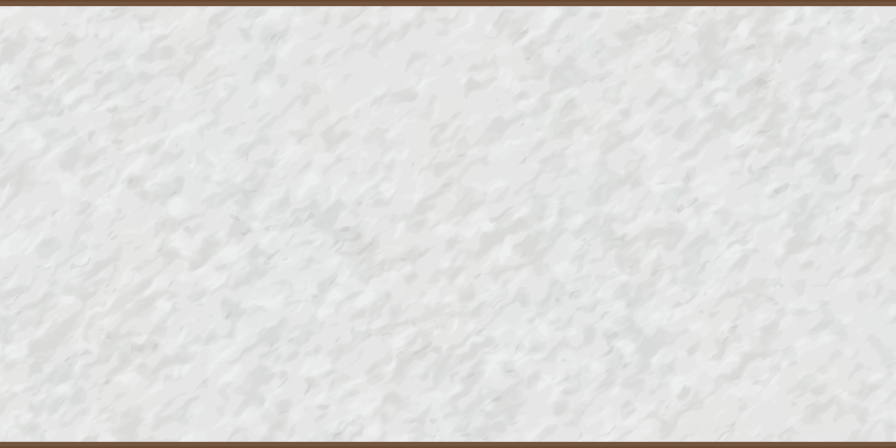
Write a Shadertoy shader that draws this texture.

```glsl
// Pale rough plaster with slanted flat flecks between two thin brown bands.
#define SLANT 0.66               // fleck direction in radians
#define GRAIN vec2(25.0, 54.0)   // flecks per height, along and across
#define SOFT 0.055               // softness of fleck edges
#define BAND 0.0138              // band thickness in heights
#define PLASTER vec3(0.899, 0.901, 0.898)
#define SHADE vec3(0.034, 0.031, 0.035)
#define GLOW vec3(0.017, 0.021, 0.021)
#define BROWN vec3(0.455, 0.335, 0.250)
#define DARK_BROWN vec3(0.405, 0.285, 0.195)

float hash(vec2 p) {
    return fract(sin(dot(p, vec2(127.1, 311.7))) * 43758.5453);
}

float noise(vec2 p) {
    vec2 i = floor(p), f = fract(p);
    f = f * f * (3.0 - 2.0 * f);
    return mix(mix(hash(i), hash(i + vec2(1, 0)), f.x),
               mix(hash(i + vec2(0, 1)), hash(i + vec2(1, 1)), f.x), f.y);
}

// Two octaves of stretched noise, bent so the flecks look ragged
float flecks(vec2 p, float seed) {
    vec2 bend = vec2(noise(p * 38.0 + seed), noise(p * 38.0 + seed + 57.0)) - 0.5;
    p += 0.018 * bend;
    float c = cos(SLANT), s = sin(SLANT);
    vec2 q = vec2(c * p.x + s * p.y, c * p.y - s * p.x) * GRAIN + seed;
    return 0.68 * noise(q) + 0.32 * noise(q * 1.9 + 31.0);
}

// Flat patch wherever the field rises above a level
float patchAbove(float field, float level) {
    return smoothstep(level - SOFT, level + SOFT, field);
}

vec3 plaster(vec2 p) {
    // Busy and calm regions
    float busy = 0.6 * noise(p * 4.0 + 5.0) + 0.4 * noise(p * 10.0 + 19.0) - 0.5;
    float dim = flecks(p, 11.0) + 0.20 * busy;
    float lit = flecks(p, 83.0) + 0.20 * busy;
    float rare = flecks(p * 1.15, 147.0) + 0.25 * busy;

    // Stepped tones, from broad faint patches to rare strong marks
    vec3 color = PLASTER;
    color -= SHADE * 0.75 * patchAbove(dim, 0.55);
    color -= SHADE * 0.55 * patchAbove(dim, 0.70);
    color += GLOW * 0.80 * patchAbove(lit, 0.59);
    color += GLOW * 0.90 * patchAbove(lit, 0.75);
    color -= SHADE * 1.30 * patchAbove(rare, 0.84);

    // Faint drift between warm and cool grey
    float tint = noise(p * 7.0 + 43.0) - 0.5;
    return color + tint * vec3(-0.007, 0.0, 0.006);
}

void mainImage(out vec4 fragColor, in vec2 fragCoord) {
    vec2 p = fragCoord / iResolution.y;
    float pixel = 1.0 / iResolution.y;
    float edge = min(p.y, 1.0 - p.y);

    // Bands along the bottom and top, darkest at the rim
    vec3 band = mix(DARK_BROWN, BROWN, smoothstep(0.15, 0.4, edge / BAND));
    float inside = smoothstep(BAND - 0.7 * pixel, BAND + 0.7 * pixel, edge);
    fragColor = vec4(mix(band, plaster(p), inside), 1.0);
}
```
